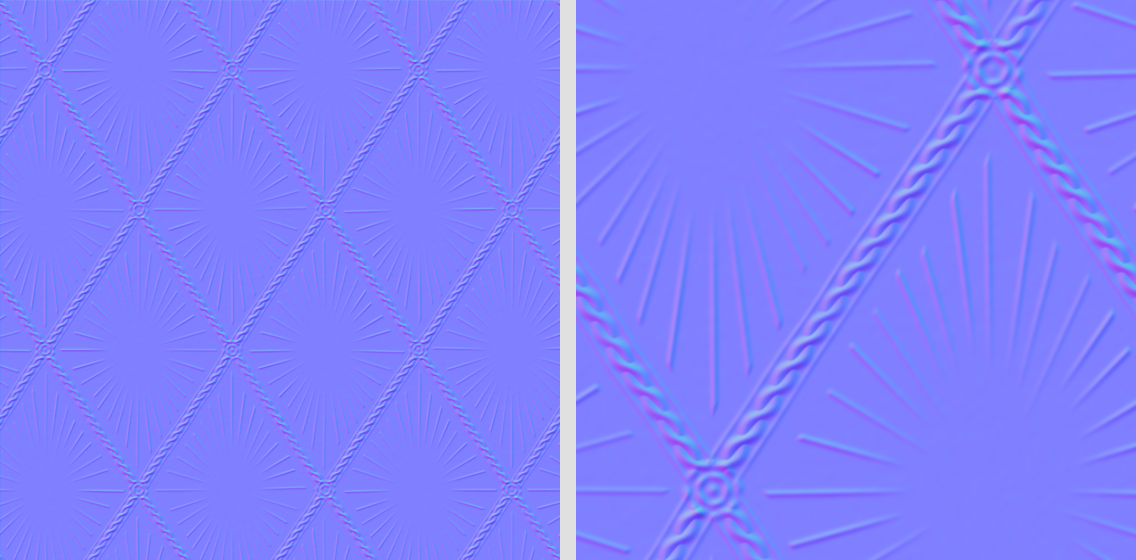
Left: the whole. Right: its middle third, enlarged.
Write a Shadertoy shader that draws this texture map.

```glsl
float hash(vec2 p) {
    p = fract(p * vec2(0.1031, 0.1137));
    p += dot(p, p.yx + 33.3);
    return fract((p.x + p.y) * p.x * 7.31);
}

float noise(vec2 p) {
    vec2 i = floor(p), f = fract(p);
    f = f * f * (3.0 - 2.0 * f);
    return mix(mix(hash(i), hash(i + vec2(1, 0)), f.x),
               mix(hash(i + vec2(0, 1)), hash(i + vec2(1, 1)), f.x), f.y);
}

float bump(float d, float width) {
    d /= width;
    return exp(-d * d);
}

// Two strands twisted into long links, between thin rims
float rope(float across, float along) {
    float h = 0.0;
    for (int k = 0; k < 2; k++) {
        float phase = 3.14159 * (17.0 * along + float(k));
        float strand = bump(across - 0.0036 * sin(phase), 0.0034);
        h = max(h, strand * (0.72 + 0.28 * cos(phase)));
    }
    return 0.0018 * h + 0.0004 * bump(abs(across) - 0.0098, 0.0017);
}

// Ridges fanning out from the middle of a diamond
float rays(vec2 lattice) {
    vec2 cell = floor(lattice);
    vec2 q = lattice - cell - 0.5;
    vec2 p = 0.5 * vec2(q.x + q.y, q.x - q.y);
    float k = mod(round(atan(p.y, p.x) * 32.0 / 6.28318), 32.0);
    vec2 seed = cell * 7.0 + vec2(k * 3.0 + 60.0, k + 90.0);
    float rnd = hash(seed), rnd2 = hash(seed + 41.0);
    float angle = (k + 0.22 * (rnd - 0.5)) * 6.28318 / 32.0;
    vec2 dir = normalize(vec2(cos(angle), sin(angle)) / vec2(3, 2));
    vec2 pos = p / vec2(3, 2);
    float d = pos.x * dir.y - pos.y * dir.x;
    float inner = smoothstep(0.10 + 0.07 * rnd2, 0.30, length(p));
    float rim = abs(p.x) + abs(p.y);
    float outer = 1.0 - smoothstep(0.41, 0.425, rim + 0.03 * (rnd - 0.5));
    return 0.0006 * sqrt(inner) * outer * (0.7 + 0.6 * rnd2) * bump(d, 0.0019);
}

// Button with a ring and a scalloped collar
float knot(vec2 p, float rnd) {
    float r = length(p);
    float a = atan(p.y, p.x);
    float h = 0.0013 * bump(r - 0.0085, 0.0025) * (0.8 + 0.2 * sin(5.0 * a + 9.0 * rnd));
    h += 0.0012 * rnd * bump(r, 0.003);
    return h + 0.0009 * bump(r - 0.0155, 0.0025) * (0.55 + 0.45 * cos(8.0 * a + 6.0 * rnd));
}

float height(vec2 uv) {
    vec2 g = (uv - vec2(0.081, 0.375)) * vec2(3, 2);
    vec2 lattice = vec2(g.x + g.y, g.x - g.y);
    vec2 node = round(lattice);
    vec2 off = lattice - node;
    vec2 toNode = 0.5 * vec2(off.x + off.y, off.x - off.y) / vec2(3, 2);

    // Ropes sway slightly and stop at the knots
    vec2 sway = 0.003 * (vec2(noise(uv * 22.0), noise(uv * 22.0 + 50.0)) - 0.5);
    vec2 across = off / sqrt(13.0) + sway;
    vec2 along = lattice.yx - off * 5.0 / 13.0;
    float ropes = max(rope(across.x, along.x), rope(across.y, along.y));
    ropes *= 0.75 + 0.5 * noise(uv * 60.0 + 9.0);
    ropes *= smoothstep(0.010, 0.017, length(toNode));

    float knots = knot(toNode + sway * 0.5, hash(node * 5.0 + 70.0));
    float grain = 0.00008 * noise(uv * 80.0) + 0.00007 * noise(uv * 190.0);
    return ropes + knots + rays(lattice) + grain;
}

void mainImage(out vec4 fragColor, in vec2 fragCoord) {
    vec2 uv = fragCoord / iResolution.xy;
    vec2 e = vec2(max(0.0008, 0.5 / iResolution.y), 0);
    vec2 slope = vec2(height(uv + e.xy) - height(uv - e.xy),
                      height(uv + e.yx) - height(uv - e.yx)) / (2.0 * e.x);

    // Thin bevel along the left and top borders
    slope -= 0.15 * (1.0 - smoothstep(0.0, 0.002, vec2(uv.x, 1.0 - uv.y)));

    vec3 normal = normalize(vec3(slope.x, -slope.y, 1.0));
    fragColor = vec4(0.5 + 0.5 * normal, 1.0);
}
```
